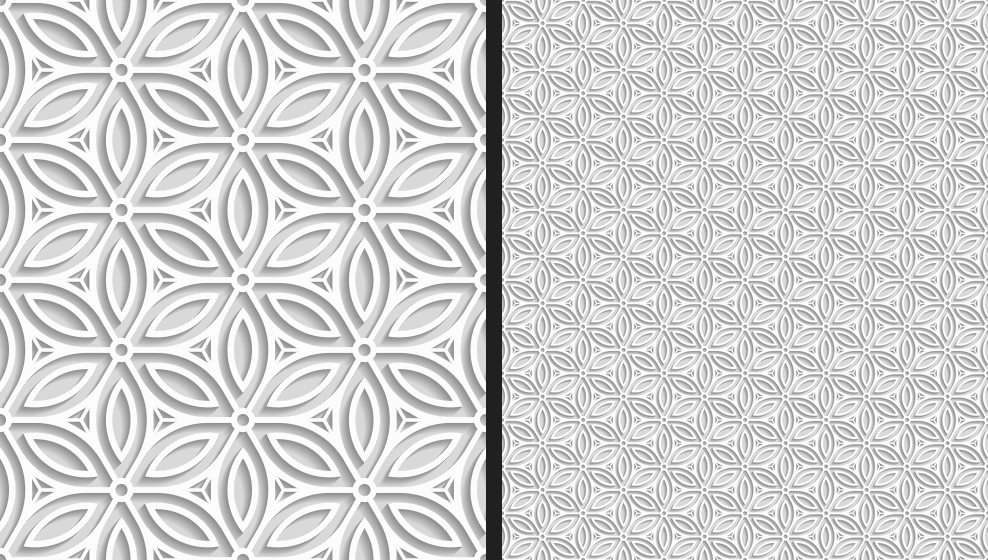
Left: one tile. Right: repeated 3 by 3.
A WebGL 2 fragment shader for this pattern:

```glsl
#version 300 es
precision highp float;

uniform vec2 u_resolution;
out vec4 fragColor;

const float SQRT3 = 1.7320508;
const vec2 REPEATS = vec2(2.0, 4.0);
const vec2 CELL = vec2(SQRT3, 1.0);          // node spacing is 1
const vec2 SPOKE_NORMAL = vec2(0.866025, 0.5);
const int SHADOW_STEPS = 24;

const vec3 FACE = vec3(0.99);
const vec3 GROUND = vec3(0.85);
const vec3 SHADOW = vec3(0.54);

// Offset to the nearest node of the triangular lattice
vec2 nearestNode(vec2 p) {
    vec2 a = mod(p + 0.5 * CELL, CELL) - 0.5 * CELL;
    vec2 b = mod(p, CELL) - 0.5 * CELL;
    return dot(a, a) < dot(b, b) ? a : b;
}

// Folds all petals onto a quarter petal: centre at the origin, node at (0, 0.5)
vec2 foldPetal(vec2 p) {
    vec2 d = abs(nearestNode(p));
    vec2 mirror = vec2(SPOKE_NORMAL.x, -SPOKE_NORMAL.y);
    d -= 2.0 * max(dot(d, mirror), 0.0) * mirror;
    return vec2(abs(d.x), 0.5 - d.y);
}

// Petal opening: an arc that runs tangentially into the straight spoke
float openingDistance(vec2 q, float radius) {
    bool onSpoke = q.y * SPOKE_NORMAL.x > q.x * SPOKE_NORMAL.y;
    return (onSpoke ? dot(q, SPOKE_NORMAL) : length(q)) - radius;
}

// Three-part triangular hole between the petals
float starHoleDistance(vec2 p, float inner, float armHalfWidth) {
    float spoke = 0.25 - dot(p, SPOKE_NORMAL);
    return max(inner - p.x, armHalfWidth - spoke);
}

// Signed distance to the raised lattice, negative inside
float latticeDistance(vec2 position) {
    const float arcOffset = 0.366;
    const float spokeHalfWidth = 0.021;
    float openingRadius = arcOffset * SPOKE_NORMAL.x + 0.25 - spokeHalfWidth;

    vec2 p = foldPetal(position);
    vec2 q = p + vec2(arcOffset, 0.0);
    float opening = openingDistance(q, openingRadius);
    float hole = starHoleDistance(p, 0.229, 0.013);
    float leaf = abs(length(q) - 0.4535) - 0.0235;
    float node = length(p - vec2(0.0, 0.5));

    float solid = min(-min(opening, hole), leaf);
    solid = min(solid, node - 0.087);
    return max(solid, 0.043 - node);
}

float coverage(float dist, float pixel) {
    return clamp(0.5 - dist / pixel, 0.0, 1.0);
}

// Stacked offset copies, from the faint far one to the dark near one
vec3 shadedGround(vec2 p, vec2 shadowOffset, float pixel) {
    vec3 color = GROUND;
    for (int i = SHADOW_STEPS; i > 0; i--) {
        float t = float(i) / float(SHADOW_STEPS);
        float cover = coverage(latticeDistance(p - shadowOffset * t), pixel);
        color = mix(color, mix(SHADOW, GROUND, t), cover);
    }
    return color;
}

void main() {
    vec2 p = gl_FragCoord.xy / u_resolution * REPEATS * CELL;
    float pixel = REPEATS.y / u_resolution.y;

    vec3 color = shadedGround(p, vec2(-0.068), pixel);
    color = mix(color, FACE, coverage(latticeDistance(p), pixel));
    fragColor = vec4(color, 1.0);
}
```
